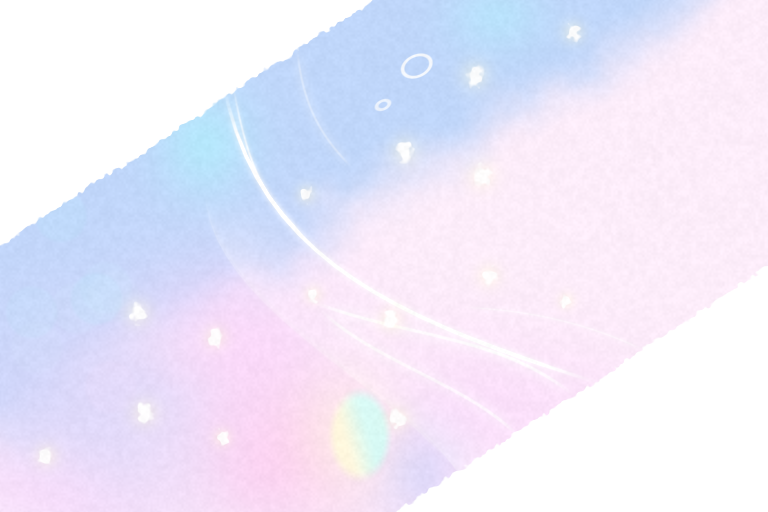
This background is drawn by a WebGL 1 fragment shader. Its source:

```glsl
precision highp float;

uniform vec2 u_resolution;

const vec3 PALE_PINK = vec3(0.99, 0.93, 0.98);
const vec3 PINK = vec3(0.98, 0.85, 0.98);
const vec3 ROSE = vec3(0.99, 0.80, 0.94);
const vec3 LAVENDER = vec3(0.85, 0.84, 0.98);
const vec3 BLUE = vec3(0.75, 0.84, 0.98);
const vec3 CYAN = vec3(0.70, 0.93, 0.99);
const vec3 CREAM = vec3(1.0, 0.98, 0.86);
const vec3 MINT = vec3(0.82, 0.99, 0.96);
const vec3 WHITE = vec3(1.0);

const float BAND_SLOPE = 0.66;
const float BAND_HALF = 0.515;
const float EDGE_ROUGHNESS = 0.014;
const float GRAIN = 0.022;
const float SPARKLE_SIZE = 0.016;
const int CURVE_STEPS = 20;
const int SPARKLES = 18;
const int BOKEH = 8;

float hash(vec2 p) {
  vec3 q = fract(p.xyx * 0.1031);
  q += dot(q, q.yzx + 33.33);
  return fract((q.x + q.y) * q.z);
}

float noise(vec2 p) {
  vec2 i = floor(p), f = fract(p);
  f = f * f * (3.0 - 2.0 * f);
  return mix(mix(hash(i), hash(i + vec2(1, 0)), f.x),
             mix(hash(i + vec2(0, 1)), hash(i + vec2(1, 1)), f.x), f.y);
}

float fbm(vec2 p) {
  float sum = 0.0, amp = 0.5;
  for (int i = 0; i < 5; i++) {
    sum += amp * noise(p);
    p = mat2(1.6, 1.2, -1.2, 1.6) * p + 17.0;
    amp *= 0.5;
  }
  return sum;
}

float glow(vec2 offset, vec2 size) {
  vec2 q = offset / size;
  return exp(-dot(q, q));
}

vec2 bezier(vec2 a, vec2 b, vec2 c, vec2 d, float t) {
  float s = 1.0 - t;
  return s * s * s * a + 3.0 * s * t * (s * b + t * c) + t * t * t * d;
}

// Distance, signed side and position along a cubic curve
vec3 curve(vec2 p, vec2 a, vec2 b, vec2 c, vec2 d) {
  vec3 nearest = vec3(10.0, 0.0, 0.0);
  vec2 start = a;
  for (int i = 1; i <= CURVE_STEPS; i++) {
    vec2 end = bezier(a, b, c, d, float(i) / float(CURVE_STEPS));
    vec2 v = p - start, e = end - start;
    float h = clamp(dot(v, e) / dot(e, e), 0.0, 1.0);
    float dist = length(v - e * h);
    float side = sign(e.x * v.y - e.y * v.x);
    if (dist < nearest.x) nearest = vec3(dist, side * dist, (float(i) - 1.0 + h) / float(CURVE_STEPS));
    start = end;
  }
  return nearest;
}

// Line with a bright core, a soft halo and faded ends
float streak(vec3 c, float width, float halo) {
  float px = 1.0 / u_resolution.y;
  float core = 1.0 - smoothstep(width - px, width + px, c.x);
  float ends = smoothstep(0.0, 0.15, c.z) * smoothstep(1.0, 0.85, c.z);
  return (0.75 * core + 0.4 * exp(-c.x * c.x / (halo * halo))) * ends;
}

float ring(vec2 p, vec2 radii) {
  p = mat2(0.91, -0.42, 0.42, 0.91) * p;
  float d = abs(length(p / radii) - 1.0) * radii.y;
  return 1.0 - smoothstep(0.001, 0.004, d);
}

void main() {
  vec2 p = gl_FragCoord.xy / u_resolution.y;
  float px = 1.0 / u_resolution.y;
  float cloud = fbm(p * 4.0) - 0.5;

  // Watercolour wash
  float wash = p.y - 0.62 * p.x + 0.22 * cloud;
  vec3 col = mix(PALE_PINK, BLUE, smoothstep(0.07, 0.27, wash));
  vec2 w = p + 0.1 * cloud;
  col = mix(col, LAVENDER, 0.85 * glow(w - vec2(0.18, 0.21), vec2(0.32, 0.24)));
  col = mix(col, PINK, 0.9 * glow(w - vec2(0.50, 0.34), vec2(0.20, 0.17)));
  col = mix(col, PINK, 0.8 * glow(w - vec2(0.92, 0.20), vec2(0.28, 0.16)));
  col = mix(col, PINK, 0.6 * glow(w - vec2(0.08, 0.02), vec2(0.28, 0.10)));
  col = mix(col, ROSE, 0.8 * glow(w - vec2(0.58, 0.12), vec2(0.17, 0.15)));
  col = mix(col, LAVENDER, 0.8 * glow(w - vec2(0.82, 0.07), vec2(0.09, 0.11)));
  col = mix(col, CYAN, 0.75 * glow(p - vec2(0.40, 0.72), vec2(0.09, 0.10)));
  col = mix(col, CYAN, 0.5 * glow(p - vec2(0.97, 0.97), vec2(0.09, 0.07)));

  // Faint bokeh near the left edge
  for (int i = 0; i < BOKEH; i++) {
    float k = float(i);
    vec2 centre = vec2(0.28 * hash(vec2(k, 3.0)), 0.18 + 0.4 * hash(vec2(k, 9.0)));
    float disc = 1.0 - smoothstep(0.045, 0.055, length(p - centre));
    col = mix(col, mix(CYAN, PINK, hash(vec2(k, 5.0))), 0.16 * disc);
  }

  // Translucent film and flowing light
  vec3 film = curve(p, vec2(0.40, 0.63), vec2(0.41, 0.40), vec2(0.76, 0.257), vec2(0.89, 0.08));
  float veil = smoothstep(0.0, 0.004, film.y) * exp(-film.x * 12.0) * smoothstep(0.0, 0.25, film.z);
  float light = 0.28 * veil + 0.25 * streak(film, 0.0015, 0.006);
  light += 1.1 * streak(curve(p, vec2(0.435, 0.845), vec2(0.50, 0.48), vec2(0.80, 0.37), vec2(1.19, 0.245)), 0.0032, 0.009);
  light += 0.55 * streak(curve(p, vec2(0.452, 0.85), vec2(0.49, 0.63), vec2(0.53, 0.61), vec2(0.60, 0.53)), 0.0018, 0.006);
  light += 0.65 * streak(curve(p, vec2(0.60, 0.415), vec2(0.78, 0.34), vec2(0.98, 0.35), vec2(1.13, 0.22)), 0.003, 0.016);
  light += 0.55 * streak(curve(p, vec2(0.62, 0.40), vec2(0.73, 0.29), vec2(0.92, 0.25), vec2(1.02, 0.14)), 0.003, 0.016);
  light += 0.45 * streak(curve(p, vec2(0.90, 0.40), vec2(1.03, 0.395), vec2(1.15, 0.37), vec2(1.27, 0.31)), 0.0012, 0.006);
  light += 0.35 * streak(curve(p, vec2(0.58, 0.91), vec2(0.59, 0.79), vec2(0.63, 0.73), vec2(0.69, 0.67)), 0.002, 0.012);
  col = mix(col, WHITE, clamp(light, 0.0, 1.0));

  // Iridescent orb
  vec2 orb = p - vec2(0.703, 0.15);
  float orbMask = 1.0 - smoothstep(0.75, 1.1, length(orb / vec2(0.06, 0.088)));
  vec3 orbTint = mix(CREAM, MINT, smoothstep(-0.04, 0.025, orb.x + 0.3 * orb.y));
  col = mix(col, CREAM, 0.45 * glow(orb + vec2(0.03, 0.0), vec2(0.10, 0.12)));
  col = mix(col, orbTint, 0.85 * orbMask);

  // Bubbles
  col = mix(col, WHITE, 0.85 * ring(p - vec2(0.814, 0.871), vec2(0.029, 0.020)));
  col = mix(col, WHITE, 0.7 * ring(p - vec2(0.748, 0.795), vec2(0.013, 0.008)));

  // Scattered sparkles
  for (int i = 0; i < SPARKLES; i++) {
    float k = float(i) + 1.0;
    float x = 1.18 * fract(0.5698 * k + 0.1);
    vec2 q = p - vec2(x, BAND_SLOPE * x + mix(-0.36, 0.36, fract(0.7549 * k)));
    float size = SPARKLE_SIZE * mix(0.5, 1.15, hash(vec2(k, 2.0)));
    float shape = length(q * vec2(1.0, 0.8)) + 0.012 * (noise(p * 110.0) - 0.5);
    col = mix(col, CREAM, 0.4 * glow(q, vec2(size * 1.6)));
    col = mix(col, WHITE, 0.9 * (1.0 - smoothstep(size * 0.6, size, shape)));
  }

  // Paper grain and torn band edges
  col += GRAIN * (noise(p * 230.0) + noise(p * 90.0) - 1.0);
  float tear = 0.6 * noise(p * 130.0) + 0.4 * noise(p * 45.0) - 0.5;
  float edge = (abs(p.y - BAND_SLOPE * p.x - 0.004) - BAND_HALF) / length(vec2(1.0, BAND_SLOPE));
  edge += EDGE_ROUGHNESS * tear;
  col = mix(col, WHITE, smoothstep(-px, px, edge));
  gl_FragColor = vec4(clamp(col, 0.0, 1.0), 1.0);
}
```
